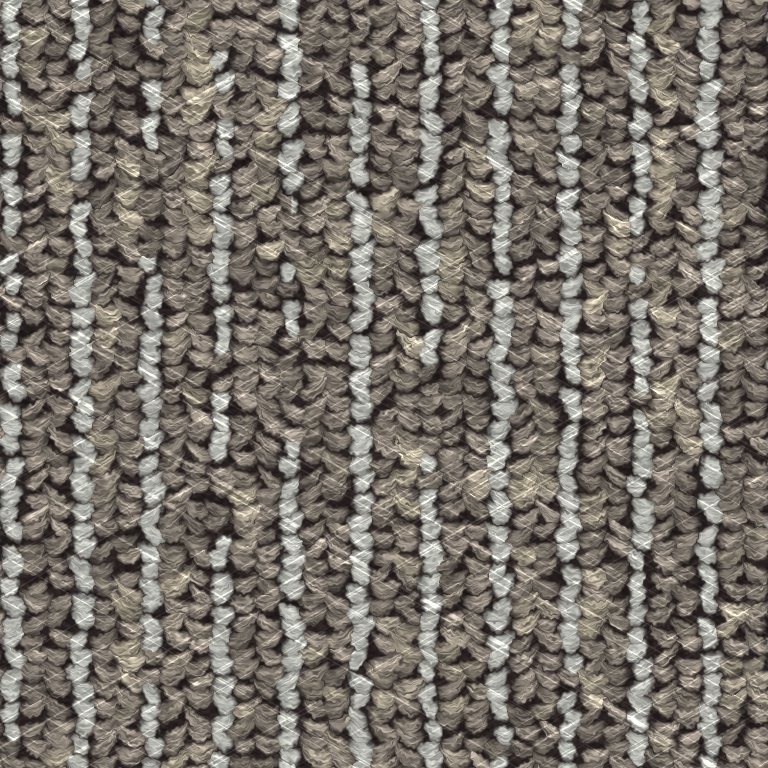
A Shadertoy shader for this texture:

```glsl
vec3 hash3(vec2 p) {
    vec3 q = fract(vec3(p.xyx) * vec3(0.1031, 0.1030, 0.0973));
    q += dot(q, q.yxz + 33.33);
    return fract((q.xxy + q.yzz) * q.zyx);
}

float noise(vec2 p) {
    vec2 i = floor(p), f = fract(p);
    f = f * f * (3.0 - 2.0 * f);
    float low = mix(hash3(i).x, hash3(i + vec2(1, 0)).x, f.x);
    float high = mix(hash3(i + vec2(0, 1)).x, hash3(i + vec2(1, 1)).x, f.x);
    return mix(low, high, f.y);
}

vec3 carpet(vec2 uv) {
    // Ragged yarn edges
    vec2 fray = vec2(noise(uv * 230.0), noise(uv * 230.0 + 71.0)) - 0.5;
    vec2 g = (uv + 0.0045 * fray) * vec2(33.0, 43.0);

    // Dark backing with faint fibres
    vec3 gap = vec3(0.125, 0.1, 0.1);
    vec3 color = gap * (0.8 + 0.9 * noise(uv * vec2(170.0, 260.0)));
    float top = -1.0;

    // Tufted loops: the highest one in the neighbourhood is visible
    for (int i = -1; i <= 1; i++) {
        float column = floor(g.x) + float(i);
        float y = g.y + hash3(vec2(column, 91.0)).y;
        float kind = mod(column, 3.0);
        for (int j = -2; j <= 2; j++) {
            vec2 id = vec2(column, floor(y) + float(j));
            vec3 rnd = hash3(id + 17.0);
            vec3 tint = hash3(id + 203.0);
            float slow = noise(vec2(column * 7.0, id.y * 0.2));
            bool pale = kind < 0.5 && slow + 0.3 * tint.x + 0.15 * uv.x > 0.38;
            float beige = smoothstep(0.6, 1.0, slow * 0.6 + tint.y * 0.5);

            vec2 size = pale ? vec2(0.35 + 0.22 * slow + 0.15 * tint.z, 0.68)
                             : vec2(0.7, 0.58) * (0.85 + 0.3 * tint.z + 0.25 * beige);
            vec2 q = vec2(g.x, y) - id - 0.5 - (rnd.xy - 0.5) * vec2(0.35, 0.5);

            // Tilt and sagging curve of the loop
            float side = kind < 0.5 ? 0.0 : 3.0 - 2.0 * kind;
            q.y += q.x * ((rnd.z - 0.5) * 1.4 - 0.25 * side);
            q.y -= 1.0 * q.x * q.x - 0.08;

            float dome = 1.0 - dot(q / size, q / size);
            float height = dome + 0.4 * tint.x + (pale ? 0.05 : 0.0);
            if (dome > 0.0 && height > top) {
                top = height;
                vec3 brown = mix(vec3(0.535, 0.5, 0.46), vec3(0.65, 0.615, 0.54), beige);
                vec3 yarn = pale ? vec3(0.75, 0.755, 0.725) : brown * (0.85 + 0.3 * rnd.x);

                // Fine fibres follow the curve of the loop
                float fibre = noise(vec2(q.x * 2.0, q.y * 8.0) + rnd.xy * 60.0);
                float strand = noise(vec2(q.x * 4.0 + q.y * 2.0, q.y * 14.0) + rnd.yz * 90.0);
                float light = 0.42 + 0.5 * fibre + 0.6 * strand + 0.1 * q.y / size.y;
                if (pale) light = mix(light, 0.97, 0.42);
                color = mix(gap, yarn * light, smoothstep(-0.12, 0.78, dome));
            }
        }
    }

    // Loose hairs lighten the surface in thin crossing strokes
    float rise = noise(uv * vec2(110.0, 330.0) + uv.yx * 190.0);
    float fall = noise(uv * vec2(110.0, 330.0) - uv.yx * 190.0);
    float hair = smoothstep(0.72, 0.95, max(rise, fall));
    return color * (0.96 + 0.3 * hair) + 0.05 * hair;
}

void mainImage(out vec4 fragColor, in vec2 fragCoord) {
    // Four samples per pixel smooth the edges
    vec3 sum = vec3(0.0);
    for (int s = 0; s < 4; s++) {
        vec2 offset = vec2(s % 2, s / 2) * 0.5 - 0.25;
        sum += carpet((fragCoord + offset) / iResolution.y);
    }
    fragColor = vec4(clamp(sum / 4.0, 0.0, 1.0), 1.0);
}
```
